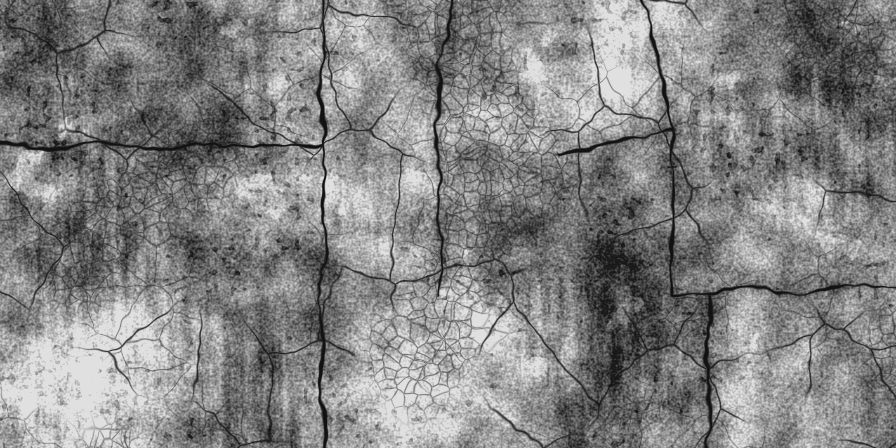
Reproduce this texture procedurally as a Shadertoy shader.

```glsl
// Weathered grey concrete: soft stains, flaked paint, vertical runs and grain,
// built from gradient noise, then cut by warped Voronoi crack networks
// and a few long, wobbling joints between the slabs.

vec2 hash2(vec2 p) {
    vec3 q = fract(p.xyx * vec3(0.1031, 0.1030, 0.0973));
    q += dot(q, q.yzx + 33.33);
    return fract((q.xx + q.yz) * q.zy);
}

float cornerSlope(vec2 cell, vec2 offset) {
    float angle = 6.2832 * hash2(cell + offset).x;
    return dot(vec2(cos(angle), sin(angle)), -offset);
}

float gradientNoise(vec2 p) {
    vec2 i = floor(p), f = p - i;
    vec2 u = f * f * f * (f * (f * 6.0 - 15.0) + 10.0);
    vec2 e = vec2(1, 0);
    vec4 g;
    g.x = cornerSlope(i, e.yy) + dot(f, vec2(cos(6.2832 * hash2(i).x), sin(6.2832 * hash2(i).x)));
    for (int k = 1; k < 4; k++) {
        vec2 o = vec2(k & 1, k >> 1);
        float angle = 6.2832 * hash2(i + o).x;
        g[k] = dot(vec2(cos(angle), sin(angle)), f - o);
    }
    return mix(mix(g.x, g.y, u.x), mix(g.z, g.w, u.x), u.y);
}

float fbm(vec2 p) {
    float sum = 0.0, amp = 0.5;
    for (int k = 0; k < 5; k++) {
        sum += amp * gradientNoise(p);
        p = mat2(1.6, 1.2, -1.2, 1.6) * p + 17.3;
        amp *= 0.5;
    }
    return sum;
}

vec2 warp(vec2 p) {
    return vec2(gradientNoise(p), gradientNoise(p + 41.7));
}

// Distance to the nearest border between Voronoi cells, in canvas units
float cellEdge(vec2 p, float scale) {
    p *= scale;
    vec2 i = floor(p), f = p - i, nearest = vec2(0);
    float best = 9.0, edge = 9.0;
    for (int k = 0; k < 9; k++) {
        vec2 o = vec2(k % 3 - 1, k / 3 - 1);
        vec2 r = o + hash2(i + o) - f;
        if (dot(r, r) < best) { best = dot(r, r); nearest = r; }
    }
    for (int k = 0; k < 25; k++) {
        vec2 o = vec2(k % 5 - 2, k / 5 - 2);
        vec2 r = o + hash2(i + o) - f, d = r - nearest;
        if (dot(d, d) > 1e-4) edge = min(edge, dot(0.5 * (r + nearest), normalize(d)));
    }
    return edge / scale;
}

float segment(vec2 p, vec2 a, vec2 b) {
    vec2 d = b - a;
    return length(p - a - d * clamp(dot(p - a, d) / dot(d, d), 0.0, 1.0));
}

float stroke(float dist, float halfWidth) {
    float soft = max(0.0025, 0.8 / iResolution.y);
    return 1.0 - smoothstep(halfWidth - soft, halfWidth + soft, dist);
}

// Stains: centre, radius, change of tone
const vec4 stains[12] = vec4[12](
    vec4(0.18, 0.62, 0.30, -0.17), vec4(0.48, 0.90, 0.16, -0.24),
    vec4(0.58, 0.36, 0.14, -0.20), vec4(1.16, 0.56, 0.15, -0.20),
    vec4(1.42, 0.28, 0.20, -0.30), vec4(1.78, 0.76, 0.28, -0.20),
    vec4(0.88, 0.72, 0.24, 0.17), vec4(1.36, 0.84, 0.20, 0.22),
    vec4(0.28, 0.22, 0.13, 0.24), vec4(0.97, 0.22, 0.18, 0.17),
    vec4(1.80, 0.56, 0.09, 0.32), vec4(0.06, 0.10, 0.15, 0.18));

// Joints: start and end points
const vec4 joints[9] = vec4[9](
    vec4(0.72, -0.1, 0.72, 1.1), vec4(0.98, 0.34, 0.98, 0.84),
    vec4(-0.1, 0.675, 0.72, 0.675), vec4(1.50, 0.35, 2.1, 0.355),
    vec4(1.50, 0.35, 1.50, 0.72), vec4(1.50, 0.72, 1.41, 1.1),
    vec4(1.58, -0.1, 1.58, 0.35), vec4(0.98, 0.84, 1.03, 1.1),
    vec4(1.24, 0.65, 1.50, 0.72));

void mainImage(out vec4 fragColor, in vec2 fragCoord) {
    vec2 p = fragCoord / iResolution.y;
    vec2 jagged = p + 0.022 * warp(p * 8.0) + 0.009 * warp(p * 31.0);

    // Broad stains and mottling
    vec2 stained = p + 0.13 * warp(p * 5.0) + 0.05 * warp(p * 17.0);
    float tone = 0.58 + 0.65 * fbm(p * 2.7) + 0.55 * fbm(p * 13.0 + 5.0);
    for (int k = 0; k < 12; k++) {
        vec2 d = (stained - stains[k].xy) / stains[k].z;
        tone += stains[k].w * exp(-dot(d, d));
    }

    // Vertical runs, pale flakes and dark pits
    float runs = smoothstep(-0.1, 0.25, gradientNoise(p * 2.3 + 8.0));
    tone += 0.45 * runs * fbm(vec2(p.x * 42.0, p.y * 3.5));
    float flakes = fbm(p * 8.0 + 23.0) + 0.3 * gradientNoise(p * 2.6 + 60.0);
    tone += 0.19 * smoothstep(0.22, 0.27, flakes);
    float pits = gradientNoise(p * 55.0) + 0.5 * gradientNoise(p * 4.0 + 31.0);
    tone -= 0.20 * smoothstep(0.38, 0.52, pits);

    // Fine grain
    tone += 0.20 * gradientNoise(p * 105.0) + 0.24 * gradientNoise(p * 190.0 + 9.0);

    // Crack networks, from crazed patches up to open cracks
    float crazed = smoothstep(0.12, 0.32, gradientNoise(p * 2.4 + 14.0));
    float cracks = 0.6 * crazed * stroke(cellEdge(jagged, 34.0), 0.0012);
    float hairMask = smoothstep(-0.12, 0.22, gradientNoise(p * 4.5 + 3.0));
    cracks = max(cracks, 0.65 * hairMask * stroke(cellEdge(jagged + 7.0, 11.0), 0.0008));
    float openMask = smoothstep(-0.12, 0.12, gradientNoise(p * 3.2 + 50.0));
    cracks = max(cracks, 0.9 * openMask * stroke(cellEdge(jagged + 3.0, 4.6), 0.0018));

    // Long joints with a dirty rim
    float joint = 9.0;
    for (int k = 0; k < 9; k++) joint = min(joint, segment(jagged, joints[k].xy, joints[k].zw));
    cracks = max(cracks, stroke(joint, 0.0036 + 0.005 * gradientNoise(p * 12.0)));
    tone -= 0.13 * exp(-joint * 55.0);

    tone = mix(clamp(tone, 0.10, 0.88), 0.07, cracks);
    fragColor = vec4(vec3(tone), 1.0);
}
```
